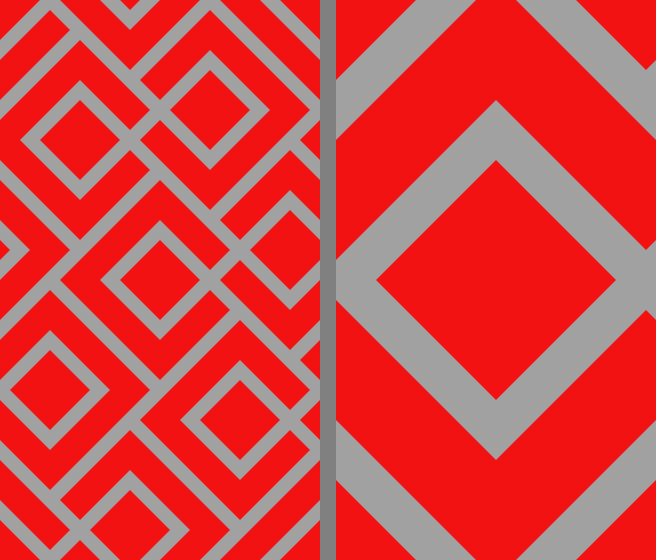
Left: the whole. Right: its middle third, enlarged.
This pattern is drawn by a Shadertoy shader. Its source:

```glsl
// Interlocking concentric red diamonds separated by even grey bands.
// The canvas is turned onto a diagonal grid, 16 bands wide and 28 high;
// four linked pairs of diamonds step along the diagonal and wrap at the edges.

// Signed distance, in band widths, to the red parts of one diamond:
// a core and a frame whose corner toward +x +y is cut open.
float diamond(vec2 p) {
    float r = max(abs(p.x), abs(p.y));
    float core = r - 2.0;
    float frame = max(r - 5.0, 3.0 - r);
    float openCorner = min(p.x, p.y) - 2.0;
    return min(core, max(frame, openCorner));
}

// Offset wrapped to the nearest repeat, then turned onto the diagonal grid.
vec2 toGrid(vec2 offset) {
    vec2 q = (fract(offset + 0.5) - 0.5) * vec2(16.0, 28.0);
    return vec2(q.x - q.y, q.x + q.y);
}

void mainImage(out vec4 fragColor, in vec2 fragCoord) {
    vec2 uv = fragCoord / iResolution.xy;
    vec2 partner = vec2(13.0 / 32.0, 3.0 / 56.0);

    // Each pair is a diamond and its half-turned partner.
    float d = 1e3;
    for (int i = 0; i < 4; i++) {
        vec2 center = vec2(0.25, -0.25) * float(i);
        d = min(d, diamond(toGrid(uv - center)));
        d = min(d, diamond(-toGrid(uv - center - partner)));
    }

    // Edge smoothing over one pixel.
    float pixel = length(vec2(16.0, 28.0) / iResolution.xy);
    float grey = clamp(d / pixel + 0.5, 0.0, 1.0);
    vec3 color = mix(vec3(0.95, 0.07, 0.07), vec3(0.63), grey);
    fragColor = vec4(color, 1.0);
}
```
